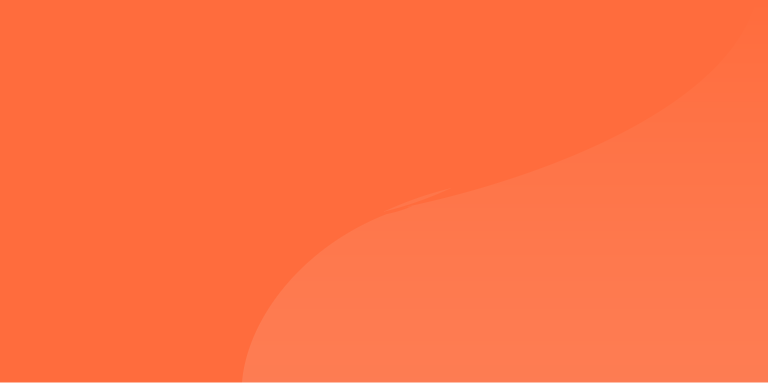
Give the GLSL for this background, as a Shadertoy shader.

```glsl
// A flat orange field with a paler S-shaped wave rising to the right.
// Two cubic Bezier arcs bound the wave, each solved for x at a given height; its
// tint fades upward, a sliver peels off at the join, a white strip lines the base.

const vec3 FIELD_ORANGE = vec3(1.0, 0.424, 0.239);
const vec3 WAVE_PEACH = vec3(0.994, 0.488, 0.324);
const vec3 BASE_WHITE = vec3(1.0);
const vec2 ARC_JOIN = vec2(1.068, 0.4635);
const float BASE_HEIGHT = 1.0 / 256.0;
const float FADE_POWER = 1.3;

vec2 bezier(vec2 a, vec2 b, vec2 c, vec2 d, float t) {
    float s = 1.0 - t;
    return s * s * s * a + 3.0 * s * s * t * b + 3.0 * s * t * t * c + t * t * t * d;
}

vec2 bezierTangent(vec2 a, vec2 b, vec2 c, vec2 d, float t) {
    float s = 1.0 - t;
    return 3.0 * (s * s * (b - a) + 2.0 * s * t * (c - b) + t * t * (d - c));
}

// Approximate signed distance to an arc that climbs in y; negative on its right
float arcDistance(vec2 p, vec2 a, vec2 b, vec2 c, vec2 d) {
    float low = 0.0, high = 1.0;
    for (int i = 0; i < 18; i++) {
        float mid = 0.5 * (low + high);
        if (bezier(a, b, c, d, mid).y < p.y) low = mid;
        else high = mid;
    }
    float t = 0.5 * (low + high);
    vec2 tangent = normalize(bezierTangent(a, b, c, d, t));
    return (bezier(a, b, c, d, t).x - p.x) * tangent.y;
}

float waveDistance(vec2 p) {
    if (p.y < ARC_JOIN.y)
        return arcDistance(p, vec2(0.630, 0.0), vec2(0.641, 0.172), vec2(0.800, 0.385), ARC_JOIN);
    return arcDistance(p, ARC_JOIN, vec2(1.406, 0.536), vec2(1.896, 0.717), vec2(1.969, 1.0));
}

// Segment that is widest in the middle and pointed at both ends
float sliverDistance(vec2 p, vec2 a, vec2 b, float halfWidth) {
    vec2 axis = b - a;
    float h = clamp(dot(p - a, axis) / dot(axis, axis), 0.0, 1.0);
    return length(p - a - h * axis) - halfWidth * 4.0 * h * (1.0 - h);
}

float coverage(float dist, float pixel) {
    return clamp(0.5 - dist / pixel, 0.0, 1.0);
}

void mainImage(out vec4 fragColor, in vec2 fragCoord) {
    // Canvas spans 2 by 1 units
    vec2 p = fragCoord / iResolution.xy * vec2(2.0, 1.0);
    float pixel = 1.0 / iResolution.y;

    // Wave body, with a notch cut just below the join
    float wave = coverage(waveDistance(p), pixel);
    float notch = coverage(sliverDistance(p, vec2(0.995, 0.441), vec2(1.072, 0.463), 0.003), pixel);
    wave *= 1.0 - notch;

    // Sliver peeling away above the join
    float sliver = coverage(sliverDistance(p, vec2(1.000, 0.449), vec2(1.174, 0.510), 0.0045), pixel);

    // Vertical fade of the pale tint
    float tint = max(wave, sliver) * (1.0 - pow(p.y, FADE_POWER));
    vec3 color = mix(FIELD_ORANGE, WAVE_PEACH, tint);

    // White strip along the base
    color = mix(color, BASE_WHITE, coverage(p.y - BASE_HEIGHT, pixel));
    fragColor = vec4(color, 1.0);
}
```
